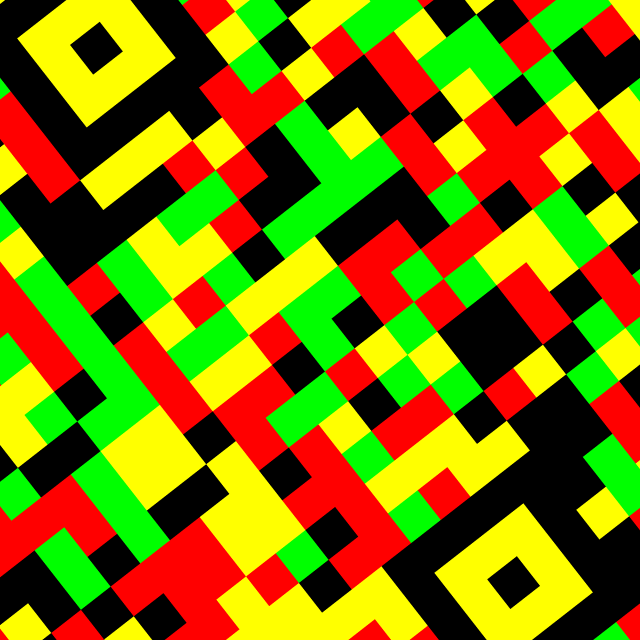
This pattern is drawn by a Shadertoy shader. Its source:

```glsl
// A tilted grid of square cells, each hashed to black, yellow, green or red.
// Two square targets (black core, yellow ring, black moat) lie on one grid row.
// Edges are smoothed by averaging a small grid of samples inside each pixel.

#define CELL_SIZE 0.05885              // side of one cell, in canvas units
#define TILT -0.908                    // direction of the grid rows, radians
#define ANCHOR vec2(0.1507, 0.9247)    // centre of the first target
#define TARGET_GAP 18.0                // cells between the two targets
#define BLACK_BELOW 0.23               // cumulative shares of the cell colours
#define YELLOW_BELOW 0.49
#define GREEN_BELOW 0.745
#define SEED 29u
#define SAMPLES 4                      // samples per pixel side

const vec3 BLACK  = vec3(0.0);
const vec3 YELLOW = vec3(1.0, 1.0, 0.0);
const vec3 GREEN  = vec3(0.0, 1.0, 0.0);
const vec3 RED    = vec3(1.0, 0.0, 0.0);

// Integer hash of a cell index, 0 to 1
float cellHash(vec2 cell) {
    uvec2 n = uvec2(ivec2(cell) + 512);
    uint h = n.x * 1597334677u ^ n.y * 3812015801u ^ SEED * 747796405u;
    h = (h ^ (h >> 16)) * 2146121005u;
    h = (h ^ (h >> 15)) * 2221713035u;
    h ^= h >> 16;
    return float(h >> 8) / 16777216.0;
}

vec3 randomColour(vec2 cell) {
    float pick = cellHash(cell);
    if (pick < BLACK_BELOW) return BLACK;
    if (pick < YELLOW_BELOW) return YELLOW;
    return pick < GREEN_BELOW ? GREEN : RED;
}

// Square distance, in whole cells, to the nearer target centre
float targetDistance(vec2 cell) {
    vec2 a = abs(cell);
    vec2 b = abs(cell - vec2(TARGET_GAP, 0.0));
    return min(max(a.x, a.y), max(b.x, b.y));
}

vec3 pattern(vec2 p) {
    vec2 rowDir = vec2(cos(TILT), sin(TILT));
    vec2 columnDir = vec2(-rowDir.y, rowDir.x);
    vec2 offset = (p - ANCHOR) / CELL_SIZE;
    vec2 cell = floor(vec2(dot(offset, rowDir), dot(offset, columnDir)) + 0.5);

    float ring = targetDistance(cell);
    if (ring > 2.5) return randomColour(cell);
    return abs(ring - 1.0) < 0.5 ? YELLOW : BLACK;
}

void mainImage(out vec4 fragColor, in vec2 fragCoord) {
    vec3 sum = vec3(0.0);
    for (int y = 0; y < SAMPLES; y++) {
        for (int x = 0; x < SAMPLES; x++) {
            vec2 jitter = (vec2(x, y) + 0.5) / float(SAMPLES) - 0.5;
            sum += pattern((fragCoord + jitter) / iResolution.y);
        }
    }
    fragColor = vec4(sum / float(SAMPLES * SAMPLES), 1.0);
}
```
